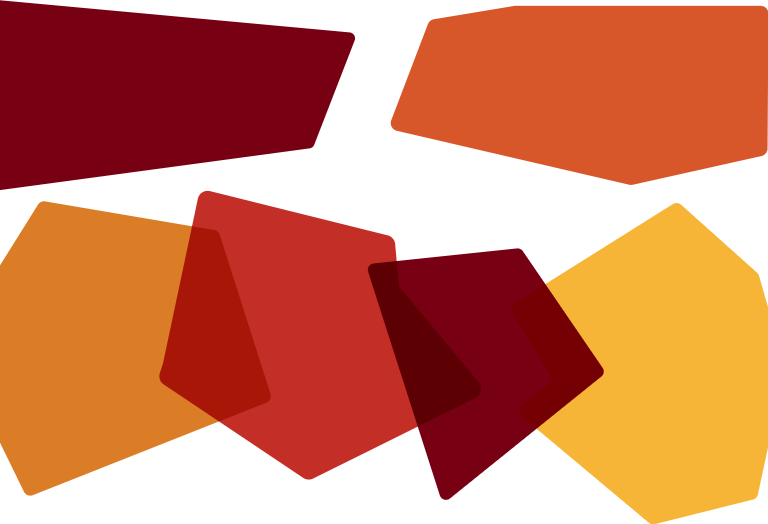
This background is drawn by a Shadertoy shader. Its source:

```glsl
// Six rounded polygons in warm colours lie on white paper like sheets of tinted film.
// Each is a polygon distance field, inset then grown to round its corners;
// the sheets are multiplied together, so overlaps darken.

const vec2 CANVAS = vec2(7.68, 5.25);   // layout units, y measured downwards
const vec2 NONE = vec2(0.0);            // unused vertex slot

const vec3 PAPER  = vec3(1.0);
const vec3 MAROON = vec3(0.47, 0.0, 0.075);
const vec3 RUST   = vec3(0.845, 0.34, 0.165);
const vec3 AMBER  = vec3(0.855, 0.49, 0.15);
const vec3 RED    = vec3(0.765, 0.18, 0.15);
const vec3 YELLOW = vec3(0.97, 0.71, 0.215);

vec2 inwardNormal(vec2 from, vec2 to) {
    vec2 dir = normalize(to - from);
    return vec2(-dir.y, dir.x);
}

// Moves a corner inwards so both of its edges shift by the given amount
vec2 insetCorner(vec2 before, vec2 corner, vec2 after, float amount) {
    vec2 n1 = inwardNormal(before, corner);
    vec2 n2 = inwardNormal(corner, after);
    return corner + amount * (n1 + n2) / (1.0 + dot(n1, n2));
}

// Signed distance to a polygon of count clockwise corners, rounded by radius
float roundedPolygon(vec2 p, vec2 corners[8], int count, float radius) {
    vec2 inner[8];
    for (int i = 0; i < count; i++) {
        inner[i] = insetCorner(corners[(i + count - 1) % count], corners[i],
                               corners[(i + 1) % count], radius);
    }
    float nearest = 1e6;
    float side = 1.0;
    for (int i = 0; i < count; i++) {
        vec2 a = inner[i];
        vec2 b = inner[(i + 1) % count];
        vec2 edge = b - a;
        vec2 rel = p - a;
        vec2 gap = rel - edge * clamp(dot(rel, edge) / dot(edge, edge), 0.0, 1.0);
        nearest = min(nearest, dot(gap, gap));
        // Flip the sign at each crossing of a horizontal ray
        bool spans = (a.y > p.y) != (b.y > p.y);
        if (spans && rel.x < edge.x * rel.y / edge.y) side = -side;
    }
    return side * sqrt(nearest) - radius;
}

// Lays a tinted sheet over the colour below
vec3 overlay(vec3 below, vec3 tint, float dist, float pixel) {
    float cover = clamp(0.5 - dist / pixel, 0.0, 1.0);
    return below * mix(vec3(1.0), tint, cover);
}

void mainImage(out vec4 fragColor, in vec2 fragCoord) {
    vec2 p = fragCoord / iResolution.xy * CANVAS;
    p.y = CANVAS.y - p.y;
    float pixel = CANVAS.y / iResolution.y;

    // Upper row
    float banner = roundedPolygon(p, vec2[8](
        vec2(-0.3, -0.025), vec2(3.575, 0.332), vec2(3.13, 1.482), vec2(-0.3, 1.945),
        NONE, NONE, NONE, NONE), 4, 0.06);
    float slab = roundedPolygon(p, vec2[8](
        vec2(4.295, 0.2), vec2(5.15, 0.058), vec2(7.685, 0.058), vec2(7.675, 1.55),
        vec2(6.31, 1.855), vec2(3.88, 1.29), NONE, NONE), 6, 0.08);

    // Lower row, left to right
    float leftSheet = roundedPolygon(p, vec2[8](
        vec2(0.405, 2.01), vec2(2.185, 2.312), vec2(2.725, 4.01), vec2(0.268, 4.985),
        vec2(-0.3, 3.82), vec2(-0.3, 3.14), NONE, NONE), 6, 0.07);
    float redSheet = roundedPolygon(p, vec2[8](
        vec2(2.0, 1.89), vec2(3.945, 2.375), vec2(3.99, 2.87), vec2(4.87, 3.93),
        vec2(3.08, 4.82), vec2(1.575, 3.81), vec2(1.63, 3.64), NONE), 7, 0.1);
    float darkSheet = roundedPolygon(p, vec2[8](
        vec2(3.657, 2.648), vec2(5.207, 2.485), vec2(6.06, 3.735), vec2(4.427, 5.053),
        NONE, NONE, NONE, NONE), 4, 0.065);
    float rightSheet = roundedPolygon(p, vec2[8](
        vec2(6.773, 2.017), vec2(7.585, 2.745), vec2(7.853, 3.68), vec2(7.57, 4.995),
        vec2(6.515, 5.26), vec2(5.15, 4.115), vec2(5.53, 3.81), vec2(5.09, 3.075)), 8, 0.07);

    vec3 colour = PAPER;
    colour = overlay(colour, MAROON, banner, pixel);
    colour = overlay(colour, RUST, slab, pixel);
    colour = overlay(colour, AMBER, leftSheet, pixel);
    colour = overlay(colour, RED, redSheet, pixel);
    colour = overlay(colour, MAROON, darkSheet, pixel);
    colour = overlay(colour, YELLOW, rightSheet, pixel);
    fragColor = vec4(colour, 1.0);
}
```
